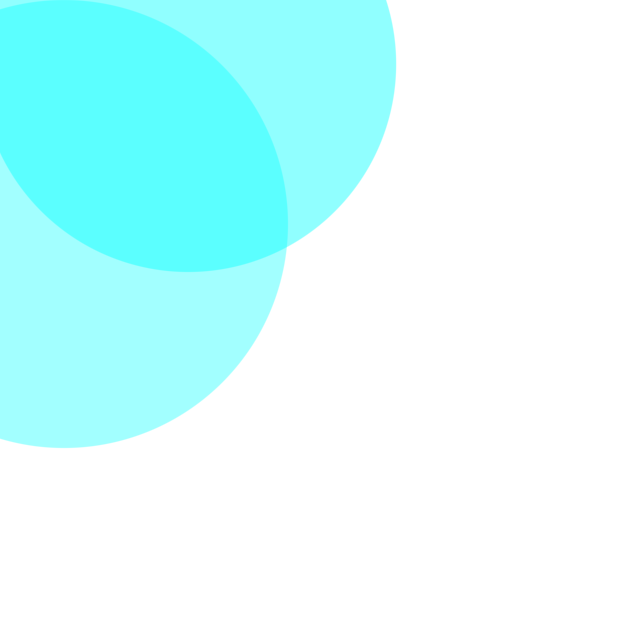
Write a three.js fragment shader that draws this background.

```glsl
// Two large translucent cyan discs overlap in the upper left of a white ground.
// Each disc is a distance function that filters the red channel, so the
// overlap deepens by multiplying the two tints.

varying vec2 vUv;

// Soft-edged coverage of a disc: 1 inside, 0 outside.
float discCoverage(vec2 point, vec2 center, float radius) {
  float edgeDistance = length(point - center) - radius;
  return 1.0 - smoothstep(-0.0013, 0.0013, edgeDistance);
}

// Tint that passes green and blue fully and only part of the red.
vec3 cyanFilter(float redPassed, float coverage) {
  return mix(vec3(1.0), vec3(redPassed, 1.0, 1.0), coverage);
}

void main() {
  vec3 color = vec3(1.0);

  // Upper disc, cut by the top and left borders
  color *= cyanFilter(0.565, discCoverage(vUv, vec2(0.294, 0.9), 0.325));

  // Lower, paler disc, touching the top and cut by the left border
  color *= cyanFilter(0.635, discCoverage(vUv, vec2(0.1, 0.65), 0.35));

  gl_FragColor = vec4(color, 1.0);
}
```
